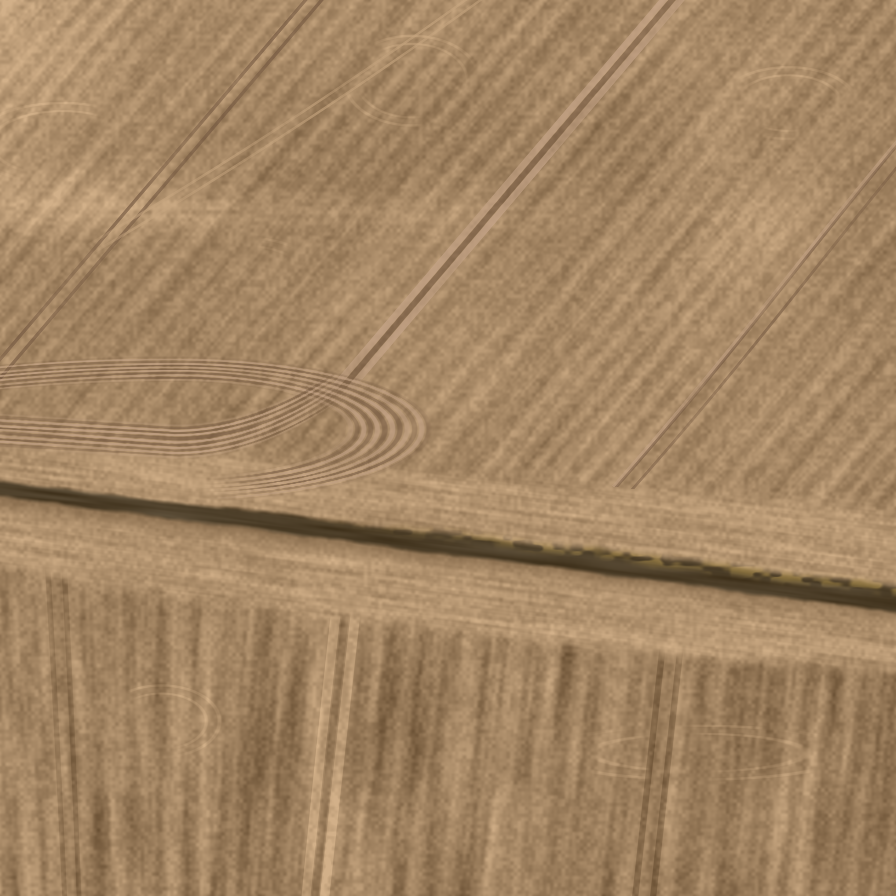
This texture is drawn by a Shadertoy shader. Its source:

```glsl
// Aerial view of two harvested fields split by a straw strip and a dark ditch.
// Sheared coordinates give the rows, stretched noise the streaks, and bent or
// elliptical coordinates the wheel marks.

const vec3 SOIL = vec3(0.41, 0.31, 0.20);
const vec3 STRAW = vec3(0.78, 0.65, 0.50);
const vec3 WHEEL = vec3(0.77, 0.64, 0.53);
const vec3 RUT = vec3(0.45, 0.34, 0.25);
const vec3 DITCH = vec3(0.25, 0.20, 0.12);
const vec3 GRASS = vec3(0.56, 0.46, 0.24);
const float ROW_SHEAR = 0.85;
const float ROW_PITCH = 0.0335;
const vec2 LOOP_CENTER = vec2(0.195, 0.521);
const vec2 LOOP_RADII = vec2(0.276, 0.078);
const float TAU = 6.2832;

float hash(vec2 p) {
  vec3 q = fract(p.xyx * 0.1031);
  q += dot(q, q.yzx + 33.33);
  return fract((q.x + q.y) * q.z);
}

float noise(vec2 p) {
  vec2 i = floor(p), f = fract(p);
  f = f * f * (3.0 - 2.0 * f);
  return mix(mix(hash(i), hash(i + vec2(1, 0)), f.x),
             mix(hash(i + vec2(0, 1)), hash(i + vec2(1, 1)), f.x), f.y);
}

float fbm(vec2 p) {
  return 0.5 * noise(p) + 0.3 * noise(p * 2.1 + 7.3) + 0.2 * noise(p * 4.3 + 19.1);
}

float line(float d, float w) {
  float aa = 0.7 / iResolution.y;
  return 1.0 - smoothstep(w - aa, w + aa, abs(d));
}

float blob(vec2 p, vec2 c, vec2 r) {
  vec2 q = (p - c) / r;
  return exp(-dot(q, q));
}

// Faint broken elliptical double track
float arc(vec2 p, vec2 c, vec2 r) {
  float d = (length((p - c) / r) - 1.0) * r.y;
  float broken = smoothstep(0.4, 0.65, noise(p * 17.0 + c * 40.0));
  return 0.16 * broken * max(line(d, 0.0013), line(d + 0.009, 0.0011));
}

float upperTone(vec2 p) {
  float s = p.x - ROW_SHEAR * p.y;
  float rows = sin(TAU * (s / ROW_PITCH + 0.8 * noise(vec2(s * 9.0, p.y * 2.0))));
  float tone = 0.32 + 0.085 * rows * (0.5 + noise(p * 7.0));
  tone += 0.36 * fbm(vec2(s * 65.0, p.y * 4.0)) + 0.22 * (fbm(p * 6.0) - 0.2);
  // Pale patches and a haze of straw across the rows
  tone += 0.26 * blob(p, vec2(0.0, 0.96), vec2(0.16, 0.17));
  tone += 0.22 * blob(p, vec2(0.03, 0.775), vec2(0.16, 0.035));
  tone += 0.14 * blob(p, vec2(0.84, 0.745), vec2(0.08, 0.06));
  tone += 0.24 * blob(p, vec2(0.3, 0.762), vec2(0.4, 0.018)) * noise(p * vec2(9, 190));
  return tone + arc(p, vec2(0.88, 0.885), vec2(0.075, 0.04))
    + arc(p, vec2(0.46, 0.91), vec2(0.075, 0.05))
    + arc(p, vec2(0.07, 0.84), vec2(0.10, 0.045))
    + arc(p, vec2(0.27, 0.69), vec2(0.09, 0.045));
}

vec3 upperTracks(vec3 col, vec2 p) {
  float s = p.x - ROW_SHEAR * p.y;
  float wear = 0.55 + 0.45 * noise(vec2(s * 90.0, p.y * 32.0));
  // Wide central pair
  float d = s + 0.1, shown = smoothstep(0.55, 0.59, p.y);
  col = mix(col, RUT, 0.55 * shown * line(d, 0.004));
  col = mix(col, WHEEL, 0.85 * wear * shown * line(abs(d) - 0.0095, 0.0048));
  // Narrow pairs to the left and right
  col = mix(col, RUT, 0.7 * wear * line(abs(s + 0.5) - 0.009, 0.0024));
  d = s - 0.302 + 0.006 * sin(p.y * 9.0);
  col = mix(col, WHEEL, 0.65 * wear * line(d + 0.01, 0.0032));
  col = mix(col, RUT, 0.6 * wear * line(abs(d - 0.003) - 0.01, 0.002));
  // Diagonal path across the rows
  d = p.y - (0.665 + 0.55 * p.x + 0.16 * p.x * p.x);
  shown = smoothstep(0.08, 0.15, p.x) * (1.0 - smoothstep(0.52, 0.6, p.x));
  return mix(col, STRAW, 0.65 * shown * wear * line(abs(d) - 0.006, 0.0016));
}

float lowerTone(vec2 p) {
  float lean = mix(-0.06, 0.11, smoothstep(0.02, 0.38, p.x));
  float s = p.x - lean * (p.y - 0.3);
  float tone = 0.09 * sin(TAU * (s / 0.037 + 0.9 * noise(vec2(s * 8.0, 2))));
  tone += 0.62 * fbm(vec2(s * 50.0, p.y * 5.0)) - 0.1;
  tone += 0.3 * noise(vec2(s * 150.0, p.y * 13.0)) + 0.25 * fbm(p * 9.0 + 5.0);
  tone += 0.3 * line(abs(s - 0.384) - 0.011, 0.0055) - 0.14 * line(s - 0.384, 0.004);
  tone -= 0.28 * line(abs(s - 0.752) - 0.01, 0.0035);
  tone -= 0.18 * line(abs(s - 0.066) - 0.009, 0.003);
  return tone + arc(p, vec2(0.18, 0.195), vec2(0.065, 0.04))
    + arc(p, vec2(0.78, 0.16), vec2(0.17, 0.03));
}

// Wheel marks: "across" counts them, "along" follows them
vec3 bundle(vec3 col, float across, float along, float mask) {
  float v = sin(TAU * across + 2.5 * noise(vec2(across, along * 5.0)));
  mask *= 0.45 + 0.55 * noise(vec2(across * 2.0, along * 9.0));
  col = mix(col, RUT, 0.65 * mask * smoothstep(0.0, 0.8, -v));
  return mix(col, WHEEL, 0.85 * mask * smoothstep(0.0, 0.8, v));
}

vec3 turningLoop(vec3 col, vec2 p) {
  vec2 q = p - LOOP_CENTER;
  float left = min(q.x, 0.0), right = max(q.x, 0.0);
  float rho = length(vec2(right, q.y + 0.25 * left * left) / LOOP_RADII);
  float mask = smoothstep(0.66, 0.74, rho) * (1.0 - smoothstep(0.99, 1.06, rho));
  if (q.y < 0.0) mask *= smoothstep(0.02, 0.13, q.x);
  col = bundle(col, rho * 17.0, p.x + p.y, mask);
  // Second bundle rising from the left edge
  float d = p.y - 0.507 + 0.06 * left - 1.9 * right * right;
  mask = (1.0 - smoothstep(0.014, 0.021, abs(d))) * (1.0 - smoothstep(0.33, 0.39, p.x));
  return bundle(col, d * 160.0, p.x, mask);
}

void mainImage(out vec4 fragColor, in vec2 fragCoord) {
  vec2 p = fragCoord / iResolution.xy;
  float ragged = 0.018 * (fbm(p * vec2(35, 50)) - 0.5);
  float top = 0.5 - 0.05 * p.x - 0.023 * p.x * p.x + ragged;
  float bottom = 0.366 - 0.18 * p.x + 0.065 * p.x * p.x + ragged;
  // Fields, strip and grain
  float q = p.y + 0.125 * p.x;
  float streak = 0.6 * fbm(vec2(p.x * 5.0, q * 110.0)) + 0.4 * noise(vec2(p.x * 16.0, q * 230.0));
  float tone = mix(lowerTone(p), 0.45 + 0.6 * streak, smoothstep(-0.009, 0.012, p.y - bottom));
  tone = mix(tone, upperTone(p), smoothstep(-0.012, 0.016, p.y - top));
  tone += 0.24 * noise(p * 245.0) + 0.14 * noise(p * 120.0) - 0.13;
  vec3 col = mix(SOIL, STRAW, clamp(tone, -0.12, 1.12));
  if (p.y > top) col = upperTracks(col, p);
  col = turningLoop(col, p);
  // Ditch, soft lower bank and grassy rim
  float d = q - 0.458 + 0.007 * fbm(vec2(p.x * 22.0, q * 30.0));
  float w = mix(0.008, 0.013, p.x);
  float bank = smoothstep(-0.036, -0.006, d) * (1.0 - smoothstep(0.0, 0.012, d));
  col = mix(col, SOIL, 0.65 * bank * (0.3 + streak));
  float dark = 1.0 - smoothstep(w - 0.003, w + 0.004, abs(d));
  col = mix(col, DITCH + 0.22 * (streak - 0.4), 0.9 * dark);
  float rim = blob(vec2(d), vec2(w), vec2(0.0085)) * smoothstep(0.3, 0.75, p.x);
  float tufts = smoothstep(0.25, 0.65, noise(p * vec2(90, 170)));
  col = mix(col, mix(DITCH, GRASS, tufts), 0.75 * rim);
  fragColor = vec4(col, 1);
}
```
